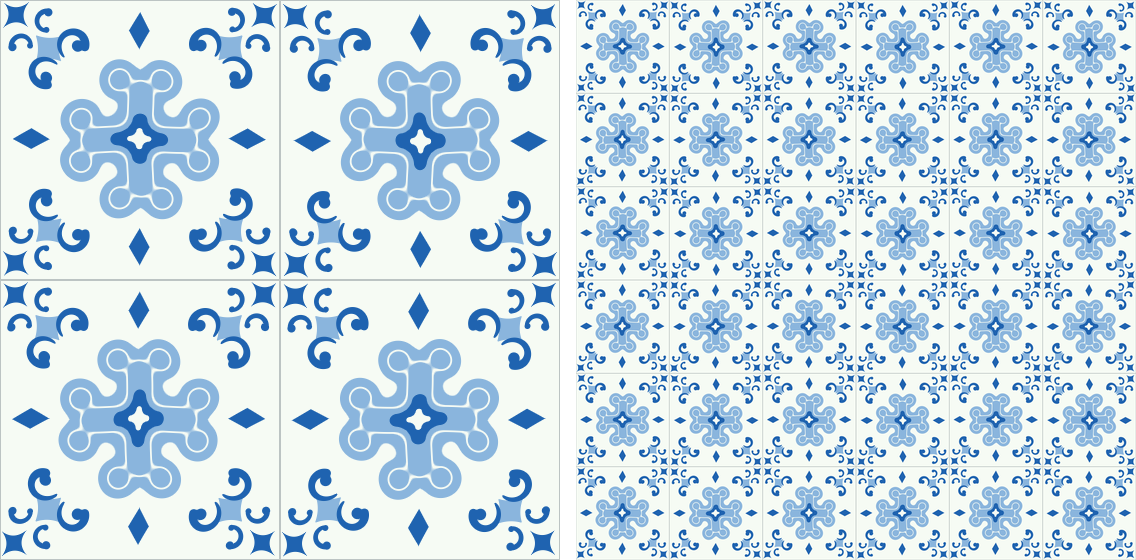
Left, the tile; right, the same tile 3 across and 3 down.
Give the GLSL for this pattern, as a WebGL 1 fragment shader.

```glsl
precision highp float;

uniform vec2 u_resolution;

#define REPEATS 2.0
#define GROUT_HALF 0.0033
#define WOBBLE 0.0032
#define SHIFT 0.008
#define INLAY_DEPTH 0.035
#define INLAY_HALF 0.0032
#define GLAZE vec3(0.965, 0.984, 0.957)
#define LIGHT_BLUE vec3(0.54, 0.71, 0.865)
#define DARK_BLUE vec3(0.12, 0.39, 0.69)
#define GROUT vec3(0.72, 0.75, 0.75)

const float TAU = 6.2831853;

float hash(vec2 p) {
    return fract(sin(dot(p, vec2(127.1, 311.7))) * 43758.5453);
}

vec2 hash2(vec2 p) {
    return vec2(hash(p), hash(p + 17.3));
}

float smin(float a, float b, float k) {
    float h = max(k - abs(a - b), 0.0) / k;
    return min(a, b) - 0.25 * k * h * h;
}

// Vertical capsule starting at the origin
float stem(vec2 p, float len, float radius) {
    p.y -= clamp(p.y, 0.0, len);
    return length(p) - radius;
}

// Heart-shaped petal pointing up
float petal(vec2 p) {
    float lobe = length(vec2(abs(p.x), p.y) - vec2(0.075, 0.211)) - 0.073;
    return smin(stem(p, 0.162, 0.08), lobe, 0.03);
}

float flower(vec2 p) {
    p = abs(p);
    return smin(petal(p), petal(p.yx), 0.05);
}

// Rounded cross with a swollen middle
float rosette(vec2 p) {
    p = abs(p);
    p = vec2(min(p.x, p.y), max(p.x, p.y));
    return smin(length(p) - 0.059, stem(p, 0.077, 0.026), 0.03);
}

float diamond(vec2 p, vec2 halfSize) {
    p = abs(p);
    return (dot(p, halfSize.yx) - halfSize.x * halfSize.y) / length(halfSize);
}

// Square with sides pinched in to the waist
float pinchedSquare(vec2 p, float halfSide, float waist) {
    p = abs(p);
    float inner = min(p.x, p.y);
    float bow = (halfSide - waist) / (halfSide * halfSide);
    float side = max(p.x, p.y) - waist - bow * inner * inner;
    return max(side, length(p) - 1.34 * halfSide);
}

// Arc that swells along its sweep and flares out at the thin end
float scroll(vec2 p, float radius, float start, float sweep, float flare, vec2 halfWidths) {
    float a = mod(atan(p.y, p.x) - start, TAU);
    a = a < sweep ? a : (a < 0.5 * (sweep + TAU) ? sweep : 0.0);
    float t = a / sweep;
    float r = radius * (1.0 + flare * (1.0 - t) * (1.0 - t));
    vec2 onArc = r * vec2(cos(start + a), sin(start + a));
    return length(p - onArc) - mix(halfWidths.x, halfWidths.y, sqrt(t));
}

float cornerScrolls(vec2 c) {
    float big = scroll(c - vec2(0.268, 0.156), 0.039, 2.27, 4.28, 0.55, vec2(0.003, 0.0155));
    big = smin(big, length(c - vec2(0.280, 0.163)) - 0.0205, 0.006);
    float small = scroll(c - vec2(0.168, 0.078), 0.035, 1.5, 3.3, 0.0, vec2(0.006, 0.0095));
    small = min(small, length(c - vec2(0.172, 0.047)) - 0.0145);
    small = min(small, length(c - vec2(0.168, 0.110)) - 0.0105);
    return min(big, small);
}

void main() {
    vec2 grid = gl_FragCoord.xy / u_resolution * REPEATS;
    float pixel = REPEATS / min(u_resolution.x, u_resolution.y);
    vec2 id = mod(floor(grid), REPEATS);
    vec2 cell = fract(grid) - 0.5;

    // Hand-painted irregularity, different in each tile
    vec2 p = cell + SHIFT * (hash2(id + 3.1) - 0.5);
    p += WOBBLE * sin(p.yx * 17.0 + TAU * hash2(id + 8.7));

    // Eightfold symmetry around the middle and about each corner diagonal
    vec2 q = abs(p);
    vec2 axis = vec2(min(q.x, q.y), max(q.x, q.y));
    vec2 corner = 0.5 - axis;

    // Centre cross lies along alternating axes
    vec2 turned = mod(id.x + id.y, 2.0) < 0.5 ? p.yx : p;
    turned.y *= 1.15;

    float petals = flower(p);
    float light = min(petals, pinchedSquare(corner - 0.175, 0.045, 0.037));
    float inlay = abs(petals + INLAY_DEPTH) - INLAY_HALF;
    float dark = min(rosette(turned), diamond(axis - vec2(0.0, 0.386), vec2(0.037, 0.066)));
    dark = min(dark, pinchedSquare(corner - 0.057, 0.045, 0.027));
    dark = min(dark, cornerScrolls(corner));
    float eye = rosette(turned / 0.42) * 0.42;
    float joint = 0.5 - max(abs(cell.x), abs(cell.y)) - GROUT_HALF;

    // Paint layers from the glaze up
    vec3 color = mix(GLAZE, LIGHT_BLUE, clamp(0.5 - light / pixel, 0.0, 1.0));
    color = mix(color, GLAZE, clamp(0.5 - inlay / pixel, 0.0, 1.0));
    color = mix(color, DARK_BLUE, clamp(0.5 - dark / pixel, 0.0, 1.0));
    color = mix(color, GLAZE, clamp(0.5 - eye / pixel, 0.0, 1.0));
    color = mix(color, GROUT, clamp(0.5 - joint / pixel, 0.0, 1.0));
    gl_FragColor = vec4(color, 1.0);
}
```
